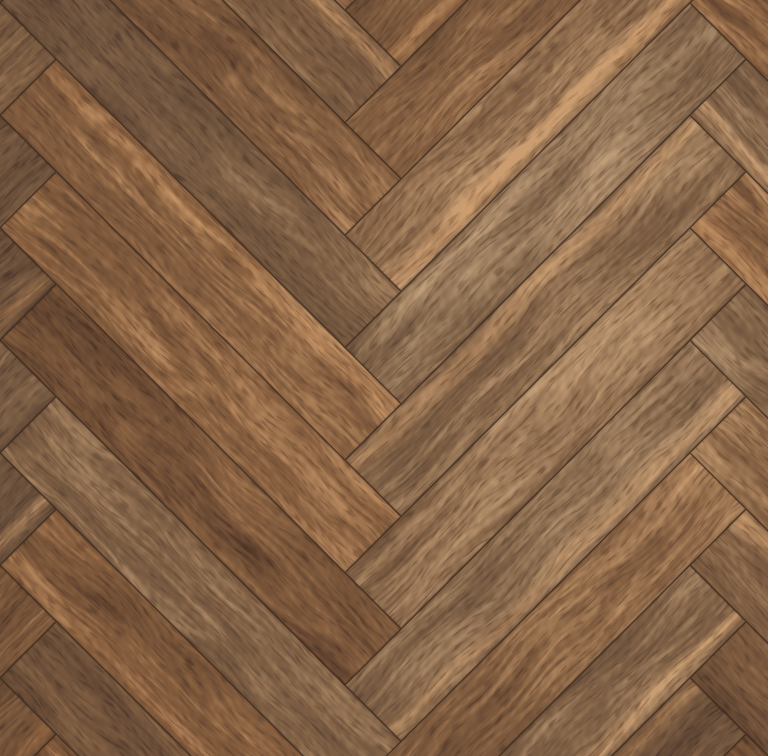
Reproduce this texture procedurally as a WebGL 2 fragment shader.

```glsl
#version 300 es
precision highp float;

uniform vec2 u_resolution;
out vec4 outColor;

// Layout, in canvas heights
const float HALF_STEP = 0.0744;            // half the vertical pitch of the planks
const float PLANK_WIDTH = HALF_STEP * 1.41421;
const float PLANK_LENGTH = 6.133;          // in plank widths
const vec2 ORIGIN = vec2(0.0, 0.0036);     // first corner, from the upper left
const float JOINT_HALF_WIDTH = 0.0008;
const float BEVEL_WIDTH = 0.004;

// Colours
const vec3 WOOD_DARK = vec3(0.37, 0.27, 0.20);
const vec3 WOOD_MID = vec3(0.51, 0.38, 0.27);
const vec3 WOOD_LIGHT = vec3(0.73, 0.58, 0.43);
const vec3 JOINT_COLOR = vec3(0.23, 0.16, 0.115);
const vec3 WARM_TINT = vec3(1.05, 0.99, 0.92);
const vec3 COOL_TINT = vec3(0.97, 1.00, 1.03);

// Strength of each layer of tone
const float PLANK_CONTRAST = 0.62;
const float BROAD_CONTRAST = 0.55;
const float STREAK_CONTRAST = 0.70;
const float RING_CONTRAST = 0.75;
const float FIBRE_CONTRAST = 0.55;
const float PORE_CONTRAST = 0.45;
const float FLECK_CONTRAST = 0.30;
const float SAPWOOD_CONTRAST = 0.65;
const float KNOT_CONTRAST = 0.80;
const vec2 LIGHT_CENTRE = vec2(0.78, 0.62);

struct Plank {
    vec2 pos;   // x along the plank, y across it, in plank widths
    vec2 id;
};

vec2 hash2(vec2 p) {
    vec3 q = fract(p.xyx * vec3(0.1031, 0.1030, 0.0973));
    q += dot(q, q.yzx + 33.33);
    return fract((q.xx + q.yz) * q.zy);
}

float gradientAt(vec2 cell, vec2 offset) {
    float angle = 6.28318 * hash2(cell).x;
    return dot(vec2(cos(angle), sin(angle)), offset);
}

float gradientNoise(vec2 p) {
    vec2 i = floor(p), f = p - i;
    vec2 s = f * f * f * (f * (f * 6.0 - 15.0) + 10.0);
    vec2 e = vec2(1.0, 0.0);
    float low = mix(gradientAt(i, f), gradientAt(i + e, f - e), s.x);
    float high = mix(gradientAt(i + e.yx, f - e.yx), gradientAt(i + 1.0, f - 1.0), s.x);
    return mix(low, high, s.y);
}

// Finds the herringbone plank under a point given on the diagonal axes
Plank findPlank(vec2 diagonal) {
    Plank plank = Plank(vec2(0.0), vec2(0.0));
    for (int column = -1; column <= 2; column++) {
        vec2 d = diagonal - float(column) * PLANK_LENGTH;
        float row = floor(d.y);
        vec2 falling = vec2(d.x + row, d.y - row);
        if (falling.x >= 0.0 && falling.x < PLANK_LENGTH)
            plank = Plank(falling, vec2(float(2 * column), row));
        d.x -= PLANK_LENGTH;
        row = floor(d.x);
        vec2 rising = vec2(d.y + row, d.x - row);
        if (rising.x >= 0.0 && rising.x < PLANK_LENGTH)
            plank = Plank(rising, vec2(float(2 * column + 1), row));
    }
    return plank;
}

vec3 woodColor(Plank plank, float light) {
    vec2 seedA = hash2(plank.id * 3.7 + 41.3);
    vec2 seedB = hash2(plank.id * 5.3 + 87.9);
    vec2 p = plank.pos;
    vec2 shift = floor(seedA * 90.0) + seedB * 40.0;
    float bend = gradientNoise(vec2(p.x * 0.7, p.y * 1.5) + shift);
    vec2 g = vec2(p.x, p.y + 0.16 * bend) + shift;

    // Nested growth rings stretched around a heart
    vec2 heart = vec2(PLANK_LENGTH * seedB.x, mix(0.15, 0.85, seedA.y));
    vec2 fromHeart = vec2((p.x - heart.x) * 0.17, p.y - heart.y + 0.22 * bend);
    float radius = length(fromHeart);
    float rings = gradientNoise(vec2(radius * 17.0, p.x * 0.25) + shift);
    float figure = mix(0.35, 1.0, seedB.y) * (1.0 - smoothstep(0.25, 0.75, radius));

    // Lengthwise streaks, fibres, pores and cross flecks
    float streak = gradientNoise(g * vec2(0.35, 6.0));
    float fibre = gradientNoise(g * vec2(1.8, 19.0));
    float pore = smoothstep(0.08, 0.45, gradientNoise(g * vec2(4.5, 31.0)));
    float fleck = gradientNoise(vec2(g.x * 9.0 + g.y * 5.0, g.y * 13.0));

    // Pale band along one edge of some planks, and dark knots in a few
    float bandCentre = seedB.x < 0.5 ? 0.14 : 0.84;
    float bandOffset = (p.y - bandCentre + 0.12 * bend) / 0.11;
    float sapwood = step(0.55, seedA.y) * exp(-bandOffset * bandOffset);
    float knot = step(0.78, seedB.y) * exp(-260.0 * dot(fromHeart, fromHeart));

    float tone = light + PLANK_CONTRAST * (seedA.x - 0.5);
    tone += BROAD_CONTRAST * bend + STREAK_CONTRAST * streak;
    tone += RING_CONTRAST * figure * rings + FIBRE_CONTRAST * fibre;
    tone += FLECK_CONTRAST * fleck - PORE_CONTRAST * pore;
    tone += SAPWOOD_CONTRAST * sapwood - KNOT_CONTRAST * knot;
    vec3 wood = tone < 0.0 ? mix(WOOD_MID, WOOD_DARK, min(-tone, 1.5))
                           : mix(WOOD_MID, WOOD_LIGHT, min(tone, 1.2));
    return wood * mix(COOL_TINT, WARM_TINT, clamp(seedB.y + 0.4 * sapwood, 0.0, 1.0));
}

void main() {
    vec2 uv = gl_FragCoord.xy / u_resolution.y;
    vec2 p = vec2(uv.x, 1.0 - uv.y) - ORIGIN;
    Plank plank = findPlank(vec2(p.x + p.y, p.x - p.y) / (2.0 * HALF_STEP));
    float light = mix(0.28, -0.42, smoothstep(0.05, 0.95, distance(uv, LIGHT_CENTRE)));
    vec3 color = woodColor(plank, light);

    // Dark joint with a soft bevel beside it
    vec2 inset = min(plank.pos, vec2(PLANK_LENGTH, 1.0) - plank.pos);
    float edge = min(inset.x, inset.y) * PLANK_WIDTH;
    float blur = 0.7 / u_resolution.y;
    color *= mix(0.88, 1.0, smoothstep(0.0, BEVEL_WIDTH, edge));
    float joint = 1.0 - smoothstep(JOINT_HALF_WIDTH - blur, JOINT_HALF_WIDTH + blur, edge);
    outColor = vec4(mix(color, JOINT_COLOR, 0.85 * joint), 1.0);
}
```
